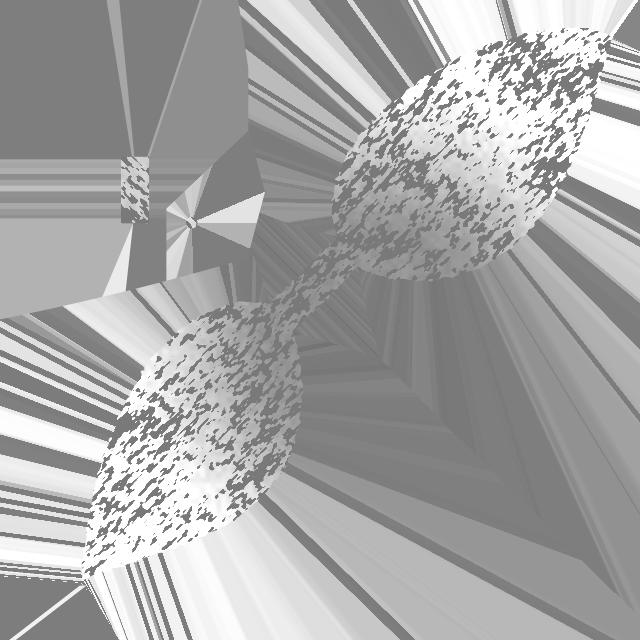
This background is drawn by a WebGL 1 fragment shader. Its source:

```glsl
precision highp float;
uniform vec2 u_resolution;

const float DARK = 0.505;
const float WHITE = 0.99;
const vec2 SHADE_CENTER = vec2(0.586, 0.479);
const vec2 SHADE_RANGE = vec2(0.12, 0.44);

// Leaf ends, and half width with two taper powers for each side
const vec2 UPPER_TIP = vec2(0.957, 0.941);
const vec2 UPPER_END = vec2(0.560, 0.583);
const vec3 UPPER_LEFT = vec3(0.156, 0.65, 0.40);
const vec3 UPPER_RIGHT = vec3(0.137, 1.15, 0.75);
const vec2 LOWER_TIP = vec2(0.126, 0.089);
const vec2 LOWER_END = vec2(0.449, 0.512);
const vec3 LOWER_RIGHT = vec3(0.1445, 1.30, 0.95);
const vec3 LOWER_LEFT = vec3(0.124, 1.00, 0.55);
const vec2 BRIDGE_A = vec2(0.436, 0.499);
const vec2 BRIDGE_B = vec2(0.553, 0.616);
const float BRIDGE_RADIUS = 0.028;
const vec2 FAN_CENTER = vec2(0.2995, 0.348);
const int SEGMENTS = 28;

float hash(vec2 p) {
  vec3 q = fract(p.xyx * 0.1031);
  q += dot(q, q.yzx + 33.33);
  return fract((q.x + q.y) * q.z);
}

float noise(vec2 p) {
  vec2 i = floor(p), f = fract(p);
  f *= f * (3.0 - 2.0 * f);
  return mix(mix(hash(i), hash(i + vec2(1, 0)), f.x),
             mix(hash(i + vec2(0, 1)), hash(i + vec2(1, 1)), f.x), f.y);
}

// Random bands with narrow soft joins
float bands(float x, float seed) {
  float i = floor(x);
  return mix(hash(vec2(i, seed)), hash(vec2(i + 1.0, seed)), smoothstep(0.8, 1.0, x - i));
}

float fill(float d) {
  return clamp(0.5 - d * min(u_resolution.x, u_resolution.y), 0.0, 1.0);
}

float shade(vec2 p) {
  return mix(DARK, WHITE, smoothstep(SHADE_RANGE.x, SHADE_RANGE.y, distance(p, SHADE_CENTER)));
}

float halfWidth(float s, vec3 k) {
  s = clamp(s, 0.00001, 0.99999);
  float m = k.y / (k.y + k.z);
  return k.x * pow(s / m, k.y) * pow((1.0 - s) / (1.0 - m), k.z);
}

float leafEdge(vec2 p, vec2 tip, vec2 end, vec3 plus, vec3 minus) {
  float len = distance(tip, end);
  vec2 axis = (end - tip) / len;
  float s = dot(p - tip, axis) / len;
  float v = dot(p - tip, vec2(axis.y, -axis.x));
  float w = v > 0.0 ? halfWidth(s, plus) : halfWidth(s, minus);
  return abs(v) - w + max(0.0, abs(s - 0.5) - 0.5) * len;
}

// nearest = distance, foot point, position along the outline
void nearestOnSide(vec2 p, vec2 tip, vec2 end, vec3 k, float side, float seed, inout vec4 nearest) {
  vec2 span = end - tip;
  vec2 normal = side * normalize(vec2(span.y, -span.x));
  vec2 a = tip;
  for (int i = 1; i <= SEGMENTS; i++) {
    float u = float(i) / float(SEGMENTS);
    float s = 0.5 - 0.5 * cos(3.14159 * u);
    vec2 b = tip + span * s + normal * halfWidth(s, k);
    float h = clamp(dot(p - a, b - a) / dot(b - a, b - a), 0.0, 1.0);
    vec2 foot = mix(a, b, h);
    float d = distance(p, foot);
    if (d < nearest.x) nearest = vec4(d, foot, seed + u + (h - 1.0) / float(SEGMENTS));
    a = b;
  }
}

float speckle(vec2 p, float light) {
  vec2 q = vec2(p.x + p.y, p.y - p.x) * vec2(48.0, 105.0);
  float n = 0.55 * noise(q) + 0.45 * noise(q * 2.3 + 7.0) + 0.3 * (noise(p * 15.0) - 0.5);
  light *= 0.94 + 0.1 * noise(p * 120.0);
  return mix(DARK - 0.03, light, smoothstep(0.41, 0.46, n));
}

// Corner panel, measured downward from the top
float cornerPanel(vec2 q) {
  float tone = mix(DARK - 0.01, 0.56, fill(0.314 - 0.335 * q.y - q.x));
  float row = 0.5 + 0.25 * bands(q.y * 110.0, 3.0) * (q.x < 0.2 ? 1.0 : 0.5);
  tone = mix(tone, row, fill(abs(q.y - 0.296) - 0.047));
  float below = q.y - 0.349;
  tone = mix(tone, DARK, fill(0.341 - q.y));
  tone = mix(tone, 0.70, fill(max(0.341 - q.y, q.x - 0.208 + 0.3 * below)));
  tone = mix(tone, 0.92, fill(max(-below, abs(q.x - 0.208 + 0.265 * below) - 0.155 * below)));
  float above = 0.245 - q.y;
  tone = mix(tone, 0.65, fill(max(-above, abs(q.x - 0.208 + 0.129 * above) - 0.002 - 0.032 * above)));
  tone = mix(tone, 0.66, fill(max(-above, abs(q.x - 0.314 + 0.335 * q.y) - 0.002)));
  tone = mix(tone, speckle(q, 0.82), fill(max(abs(q.x - 0.211) - 0.022, abs(q.y - 0.297) - 0.052)));
  // Faceted fan
  vec2 r = q - FAN_CENTER;
  float angle = degrees(atan(-r.y, r.x));
  float facet = 0.62 + 0.32 * bands(angle / 13.0, 9.0);
  facet = mix(facet, DARK - 0.01, step(-88.0, angle) * step(angle, 70.0));
  facet = mix(facet, 0.70, step(-24.0, angle) * step(angle, 0.0));
  facet = mix(facet, 0.89, step(0.0, angle) * step(angle, 23.0));
  facet = mix(facet, speckle(q, 0.9), fill(length(r) - 0.009));
  return mix(tone, facet, fill(max(0.26 - q.x, 0.326 - 0.95 * (q.x - 0.26) - q.y)));
}

void main() {
  vec2 p = gl_FragCoord.xy / u_resolution;
  // Rays carry the tone of the nearest outline point
  vec4 nearest = vec4(9.0);
  nearestOnSide(p, UPPER_TIP, UPPER_END, UPPER_LEFT, 1.0, 0.0, nearest);
  nearestOnSide(p, UPPER_TIP, UPPER_END, UPPER_RIGHT, -1.0, 2.0, nearest);
  nearestOnSide(p, LOWER_TIP, LOWER_END, LOWER_RIGHT, 1.0, 4.0, nearest);
  nearestOnSide(p, LOWER_TIP, LOWER_END, LOWER_LEFT, -1.0, 6.0, nearest);
  float h = clamp(dot(p - BRIDGE_A, BRIDGE_B - BRIDGE_A) / dot(BRIDGE_B - BRIDGE_A, BRIDGE_B - BRIDGE_A), 0.0, 1.0);
  vec2 foot = mix(BRIDGE_A, BRIDGE_B, h);
  float bridge = distance(p, foot) - BRIDGE_RADIUS;
  if (bridge < nearest.x) nearest = vec4(bridge, foot, 8.0 + 0.4 * h);
  float broad = bands(nearest.w * 31.0, 1.0), fine = bands(nearest.w * 97.0, 2.0);
  float gap = 1.0 - smoothstep(0.37, 0.41, 0.45 * broad + 0.55 * fine);
  gap = max(gap, 1.0 - step(0.002, fract(nearest.w)));
  float tone = mix(shade(nearest.yz) * (0.86 + 0.16 * broad), DARK, gap) + 0.05 * (fine - 0.5);
  // Pale sliver below the lower tip
  tone = mix(tone, 0.95, fill(max(p.y - 0.085, abs(p.y - 0.77 * p.x + 0.015) - 0.004)));

  // Speckled leaves and bridge
  float edge = min(leafEdge(p, UPPER_TIP, UPPER_END, UPPER_LEFT, UPPER_RIGHT),
                   leafEdge(p, LOWER_TIP, LOWER_END, LOWER_RIGHT, LOWER_LEFT));
  edge = min(edge, bridge) + 0.006 * (noise(p * 150.0) - 0.5);
  tone = mix(tone, speckle(p, max(shade(p) + 0.06, 0.59)), fill(edge));

  vec2 q = vec2(p.x, 1.0 - p.y);
  float right = min(0.372 + 0.15 * q.y, 0.388) + 0.026 * max(0.0, 1.0 - abs(q.y - 0.3) / 0.098);
  float bottom = 0.499 - 0.2 * q.x - 0.123 * q.x * q.x;
  tone = mix(tone, cornerPanel(q), fill(max(q.x - right, q.y - bottom)));
  gl_FragColor = vec4(vec3(clamp(tone, 0.0, 1.0)), 1.0);
}
```
